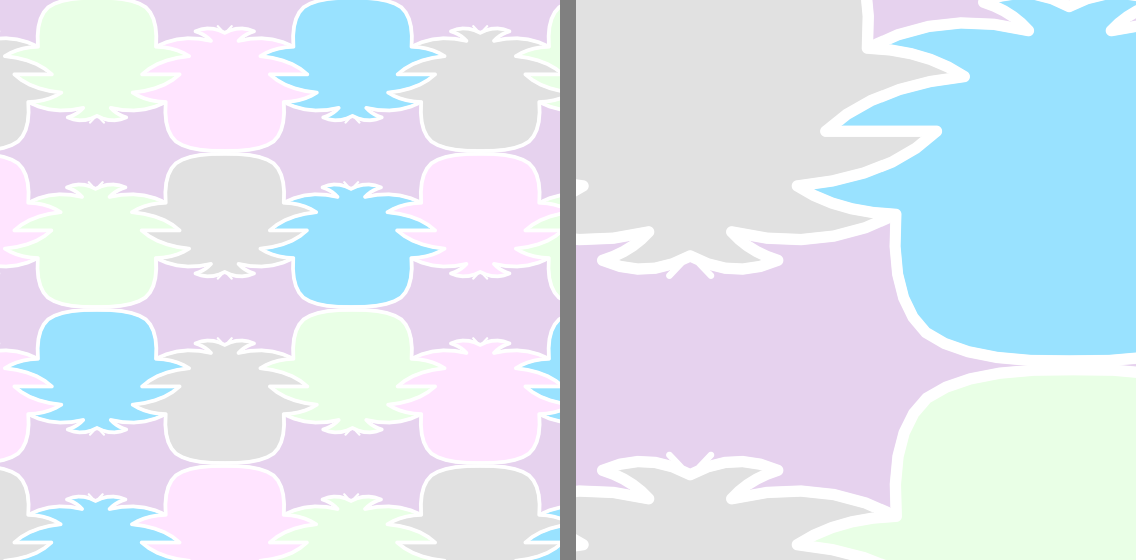
Left: the whole. Right: its middle third, enlarged.
Give the GLSL for this pattern, as a WebGL 2 fragment shader.

```glsl
#version 300 es
precision highp float;
// Interlocking spiky-haired heads in staggered columns, mirrored in pairs, with white outlines.

uniform vec2 u_resolution;
out vec4 outColor;

// Design units: the canvas is UNITS high.
const float UNITS = 768.0;
const float COLUMN_STEP = 175.2;
const float PAIR_HEIGHT = 428.0;
const vec2 FIRST_JOINT = vec2(133.0, 345.0);
const float UPRIGHT_SHIFT = -2.0;
const float LINE_HALF = 2.6;
const float WISP_HALF = 1.5;
const int STEPS = 5;

const vec3 LAVENDER = vec3(0.903, 0.825, 0.935);
const vec3 MINT = vec3(0.915, 1.0, 0.90);
const vec3 SKY = vec3(0.60, 0.885, 1.0);
const vec3 PINK = vec3(1.0, 0.895, 1.0);
const vec3 GREY = vec3(0.882);
const vec3 WHITE = vec3(1.0);

const vec2 WISP_ROOT = vec2(0.0, 163.0);
const vec2 WISP_TIP = vec2(9.5, 173.0);
const vec2 CHEEK = vec2(81.0, 69.0);
const vec2 TOP_SPIKE = vec2(94.0, 145.0);

float segmentDistanceSquared(vec2 p, vec2 a, vec2 b) {
    vec2 ab = b - a;
    vec2 offset = p - a - ab * clamp(dot(p - a, ab) / dot(ab, ab), 0.0, 1.0);
    return dot(offset, offset);
}

// Adds a quadratic curve: x keeps the squared distance, y flips sign per crossing to the right.
void addCurve(inout vec2 shape, vec2 p, vec2 a, vec2 control, vec2 b) {
    float low = min(a.y, min(control.y, b.y)) - 2.0 * LINE_HALF;
    float high = max(a.y, max(control.y, b.y)) + 2.0 * LINE_HALF;
    if (p.y < low || p.y > high) return;
    vec2 from = a;
    for (int k = 1; k <= STEPS; k++) {
        float t = float(k) / float(STEPS);
        vec2 to = mix(mix(a, control, t), mix(control, b, t), t);
        shape.x = min(shape.x, segmentDistanceSquared(p, from, to));
        if ((from.y > p.y) != (to.y > p.y)) {
            float crossing = from.x + (to.x - from.x) * (p.y - from.y) / (to.y - from.y);
            if (crossing > p.x) shape.y = -shape.y;
        }
        from = to;
    }
}

// Half outline of a head, from chin to crown.
vec2 headShape(vec2 p) {
    vec2 shape = vec2(1e4, 1.0);
    // Chin and cheek
    addCurve(shape, p, vec2(0, 2), vec2(48, 1), vec2(67, 15));
    addCurve(shape, p, vec2(67, 15), vec2(84, 30), CHEEK);
    // Three side spikes
    addCurve(shape, p, CHEEK, vec2(108, 70), vec2(126, 82));
    addCurve(shape, p, vec2(126, 82), vec2(84, 86), vec2(62, 107));
    addCurve(shape, p, vec2(62, 107), vec2(88, 107), vec2(113, 107));
    addCurve(shape, p, vec2(113, 107), vec2(91, 128), vec2(49, 132));
    addCurve(shape, p, vec2(49, 132), vec2(67, 144), TOP_SPIKE);
    // Crown
    addCurve(shape, p, TOP_SPIKE, vec2(60, 163), vec2(19, 153));
    addCurve(shape, p, vec2(19, 153), vec2(27, 162), vec2(40, 166));
    addCurve(shape, p, vec2(40, 166), vec2(20, 175), vec2(0, 164));
    return shape;
}

float pairRow(float column, float y) {
    return (y - FIRST_JOINT.y) / PAIR_HEIGHT - 0.5 * mod(column, 2.0);
}

// Colours swap every pair and every second column.
vec3 headColor(float column, float y) {
    float pair = floor(pairRow(column, y));
    bool swapped = mod(floor(column * 0.5) + pair, 2.0) > 0.5;
    if (mod(column, 2.0) > 0.5) return swapped ? GREY : PINK;
    return swapped ? SKY : MINT;
}

void main() {
    vec2 p = gl_FragCoord.xy / u_resolution.y * UNITS;
    float pixel = UNITS / u_resolution.y;

    // Nearest column, with both heads of a pair folded onto one half outline.
    float column = floor((p.x - FIRST_JOINT.x) / COLUMN_STEP + 0.5);
    float side = p.x - FIRST_JOINT.x - column * COLUMN_STEP;
    float along = fract(pairRow(column, p.y));
    float lean = 0.0;
    if (mod(column, 2.0) < 0.5 && along < 0.5)
        lean = UPRIGHT_SHIFT * (1.0 - 2.0 * abs(side) / COLUMN_STEP);
    vec2 q = vec2(abs(side - lean), min(along, 1.0 - along) * PAIR_HEIGHT);

    // Fill: this head, the neighbour's spikes in the gaps, or the ground.
    vec2 shape = headShape(q);
    vec3 color = LAVENDER;
    bool besideSpikes = q.y < TOP_SPIKE.y + 1.0 && q.y > CHEEK.y - 0.5 * (q.x - CHEEK.x);
    if (shape.y < 0.0) color = headColor(column, p.y);
    else if (besideSpikes) color = headColor(column + sign(side), p.y);

    // Outlines: own contour, the neighbour's top spike, and the wisp on the crown.
    vec2 corner = vec2(COLUMN_STEP, 0.5 * PAIR_HEIGHT);
    addCurve(shape, q, CHEEK, corner - vec2(60, 163), corner - vec2(19, 153));
    float lineDistance = sqrt(shape.x) - LINE_HALF;
    float wispDistance = sqrt(segmentDistanceSquared(q, WISP_ROOT, WISP_TIP)) - WISP_HALF;
    float edge = min(lineDistance, wispDistance);
    float line = 1.0 - smoothstep(-0.6 * pixel, 0.6 * pixel, edge);
    outColor = vec4(mix(color, WHITE, line), 1.0);
}
```
